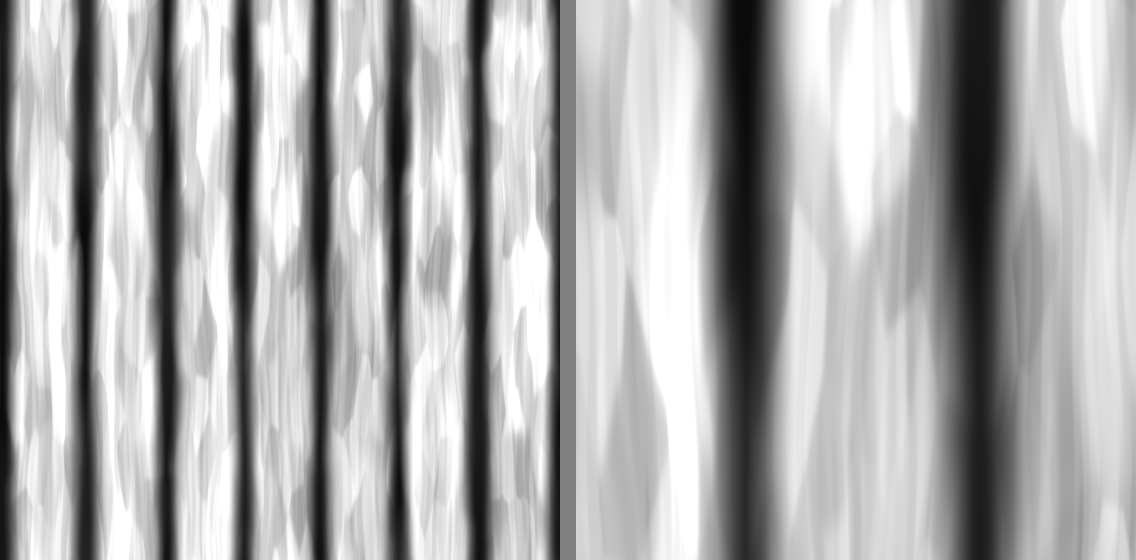
Left: the whole. Right: its middle third, enlarged.
A Shadertoy shader for this texture map:

```glsl
// Seven weathered pale planks, upright, with soft dark gaps and streaky grain; tiles both ways.

const float TAU = 6.2831853;

vec3 hash3(vec2 p) {
    vec3 q = fract(vec3(p.xyx) * vec3(0.1031, 0.1030, 0.0973));
    q += dot(q, q.yxz + 33.33);
    return fract((q.xxy + q.yzz) * q.zyx);
}

// Wrapping cellular noise: random cell tones blended near their borders.
float cellTone(vec2 uv, vec2 cells, float sharpness, float seed) {
    vec2 p = uv * cells;
    vec2 base = floor(p);
    vec2 total = vec2(0.0);
    for (int y = -1; y <= 1; y++) {
        for (int x = -1; x <= 1; x++) {
            vec2 cell = base + vec2(x, y);
            vec3 rnd = hash3(mod(cell, cells) + seed);
            vec2 d = cell + rnd.xy - p;
            total += exp(-sharpness * dot(d, d)) * vec2(rnd.z, 1.0);
        }
    }
    return total.x / total.y;
}

// Layered patches and fibres, all stretched along the plank.
float woodTone(vec2 uv) {
    uv.x += 0.003 * sin(TAU * (uv.y * 2.0 + uv.x * 3.0))
          + 0.0012 * sin(TAU * (uv.y * 5.0 - uv.x * 8.0));
    float broad = cellTone(uv, vec2(24.0, 5.0), 9.0, 11.0) - 0.5;
    float patches = cellTone(uv, vec2(46.0, 9.0), 18.0, 37.0) - 0.5;
    float streaks = cellTone(uv, vec2(98.0, 5.0), 9.0, 71.0) - 0.5;
    float fibres = cellTone(uv, vec2(190.0, 6.0), 8.0, 113.0) - 0.5;
    return 0.88 + 0.25 * broad + 0.22 * patches + 0.15 * streaks + 0.09 * fibres;
}

// Distance to the nearest gap, with uneven spacing and worn edges.
float gapDistance(vec2 uv) {
    float x = 7.0 * (uv.x - 0.004 - 0.008 * sin(TAU * uv.x));
    float gap = floor(x + 0.5);
    float phase = TAU * hash3(vec2(mod(gap, 7.0), 5.0)).x;
    float sway = 0.0015 * sin(TAU * uv.y + phase) + 0.0008 * sin(TAU * 3.0 * uv.y - phase);
    float wear = cellTone(uv, vec2(42.0, 9.0), 7.0, 151.0) - 0.5;
    float width = 0.0025 * sin(TAU * uv.y + 2.0 * phase);
    return abs((x - gap) / 7.0 + sway) + 0.007 * wear - width;
}

void mainImage(out vec4 fragColor, in vec2 fragCoord) {
    vec2 uv = fragCoord / iResolution.xy;

    // Gap depth varies slowly along its length
    float depth = 0.03 + 0.11 * cellTone(uv, vec2(14.0, 5.0), 7.0, 193.0);
    float plank = smoothstep(0.0, 0.037, gapDistance(uv));

    float grey = mix(depth, woodTone(uv), plank);
    fragColor = vec4(vec3(clamp(grey, 0.0, 1.0)), 1.0);
}
```
